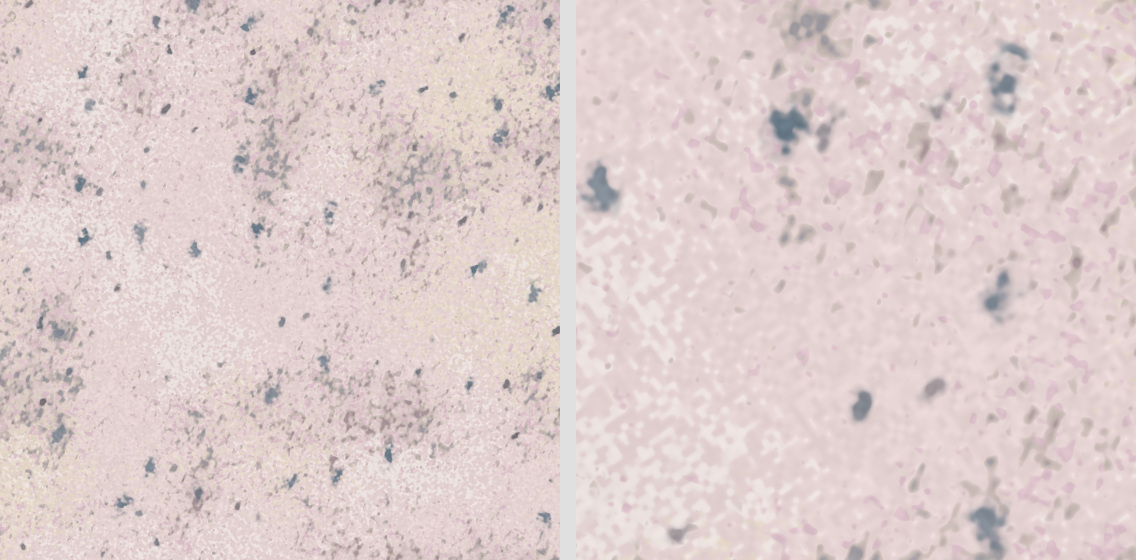
Left, the full canvas; right, a detail of the centre.
This texture is drawn by a Shadertoy shader. Its source:

```glsl
// Pale pink speckled stone: cream and white clouds, clustered rose and grey
// grains from layered noise, and scattered slate flecks from a cellular grid
// of slanted, ragged ellipses.

#define CLOUD_SCALE 3.2
#define CLUSTER_SCALE 8.0
#define GRAIN_SCALE 100.0
#define DITHER_SCALE 235.0
#define CLUSTERING 0.72
#define FLECK_CELLS 13.0
#define FLECK_CHANCE 0.55
#define FLECK_WIDTH 0.068
#define FLECK_TILT -0.40
#define GRAIN_CONTRAST 0.06

const vec3 PINK  = vec3(0.898, 0.828, 0.826);
const vec3 CREAM = vec3(0.900, 0.850, 0.790);
const vec3 WHITE = vec3(0.912, 0.880, 0.865);
const vec3 ROSE  = vec3(0.855, 0.745, 0.785);
const vec3 STAIN = vec3(0.780, 0.725, 0.705);
const vec3 GREY  = vec3(0.610, 0.595, 0.620);
const vec3 MAUVE = vec3(0.650, 0.565, 0.590);
const vec3 SLATE = vec3(0.360, 0.440, 0.500);
const vec3 UMBER = vec3(0.430, 0.400, 0.420);

vec2 hash2(vec2 p) {
    vec3 h = fract(vec3(p.xyx) * vec3(0.1031, 0.1030, 0.0973));
    h += dot(h, h.yzx + 33.33);
    return fract((h.xx + h.yz) * h.zy);
}

float noise(vec2 p) {
    vec2 i = floor(p), f = fract(p);
    f = f * f * (3.0 - 2.0 * f);
    float low  = mix(hash2(i).x, hash2(i + vec2(1, 0)).x, f.x);
    float high = mix(hash2(i + vec2(0, 1)).x, hash2(i + vec2(1, 1)).x, f.x);
    return mix(low, high, f.y);
}

float layered(vec2 p) {
    float sum = 0.0, weight = 0.57;
    for (int i = 0; i < 3; i++) {
        sum += weight * noise(p);
        p = mat2(0.8, 0.6, -0.6, 0.8) * p * 2.03 + 17.3;
        weight *= 0.5;
    }
    return sum;
}

float grains(vec2 p) {
    return 0.6 * noise(p) + 0.4 * noise(p * 1.9 + 41.7);
}

mat2 rotation(float a) {
    return mat2(cos(a), -sin(a), sin(a), cos(a));
}

// Returns core coverage, soft halo and a random tint of the nearest flecks.
vec3 flecks(vec2 p, float ragged) {
    vec2 cell = floor(p * FLECK_CELLS), local = fract(p * FLECK_CELLS);
    vec3 result = vec3(0.0);
    for (int y = -1; y <= 1; y++)
    for (int x = -1; x <= 1; x++) {
        vec2 offset = vec2(x, y);
        vec2 id = cell + offset + 50.0;
        vec2 place = hash2(id), kind = hash2(id + 131.0), shape = hash2(id + 257.0);
        if (kind.x > FLECK_CHANCE) continue;
        float size = FLECK_WIDTH * mix(0.6, 1.7, shape.x * shape.x * shape.x);
        vec2 d = rotation(FLECK_TILT + (shape.y - 0.5) * 0.9) * (local - offset - place);
        d.y /= mix(1.3, 2.3, kind.y);
        float radius = length(d) / size + (ragged - 0.5) * 3.2;
        float core = (1.0 - smoothstep(0.4, 1.5, radius)) * mix(0.4, 1.0, place.x);
        core *= 1.0 - smoothstep(1.4, 2.2, length(d) / size);
        float halo = 1.0 - smoothstep(0.8, 2.4, radius);
        halo *= 1.0 - smoothstep(1.8, 3.0, length(d) / size);
        if (core > result.x) result.z = shape.x;
        result.xy = max(result.xy, vec2(core, halo));
    }
    return result;
}

void mainImage(out vec4 fragColor, in vec2 fragCoord) {
    vec2 p = fragCoord / iResolution.y;
    float aspect = iResolution.x / iResolution.y;

    // Shared fields; grains lean slightly and run longer vertically.
    vec2 slanted = rotation(FLECK_TILT) * p + 3.0;
    float dither = noise(rotation(0.6) * p * DITHER_SCALE + 400.0) - 0.5;
    float speckle = noise(rotation(1.1) * p * DITHER_SCALE + 700.0) - 0.5;
    float cluster = layered(p * vec2(1.0, 0.85) * CLUSTER_SCALE + 5.2) - 0.5;
    float grain = grains(slanted * vec2(1.1, 0.85) * GRAIN_SCALE);

    // Cream gathers toward the sides, white in open clouds.
    float side = smoothstep(0.28, 0.5, abs(p.x / aspect - 0.5));
    float cream = layered(p * CLOUD_SCALE + 23.4) + 0.16 * side + 0.6 * speckle;
    float white = layered(p * CLOUD_SCALE * 2.0 + 71.9) - 0.5 * cluster + 0.7 * dither;
    vec3 color = mix(PINK, CREAM, smoothstep(0.62, 0.80, cream));
    color = mix(color, WHITE, 0.85 * smoothstep(0.70, 0.92, white));

    // Fine rose mottling, then clustered stains with darker hearts.
    color = mix(color, STAIN, 0.38 * smoothstep(0.02, 0.30, cluster));
    float rose = grains(slanted * GRAIN_SCALE * 1.3 + 61.0) + 0.45 * cluster;
    color = mix(color, ROSE, smoothstep(0.61, 0.78, rose));
    float stain = grain + CLUSTERING * cluster + 0.2 * dither;
    color = mix(color, STAIN, smoothstep(0.61, 0.77, stain));
    vec3 heart = mix(GREY, MAUVE, smoothstep(0.4, 0.6, noise(p * 9.0 + 37.0)));
    color = mix(color, heart, smoothstep(0.75, 0.95, stain));

    // Slate and umber flecks with ragged grey surroundings.
    float ragged = 1.0 - grains(slanted * GRAIN_SCALE * 1.1 + 19.0);
    vec3 fleck = flecks(p, ragged - 0.3 * cluster);
    color = mix(color, GREY, 0.45 * fleck.y);
    vec3 fleckColor = mix(UMBER, SLATE, smoothstep(0.3, 0.8, fleck.z));
    color = mix(color, fleckColor, 0.9 * fleck.x);

    color += GRAIN_CONTRAST * dither;
    fragColor = vec4(color, 1.0);
}
```
